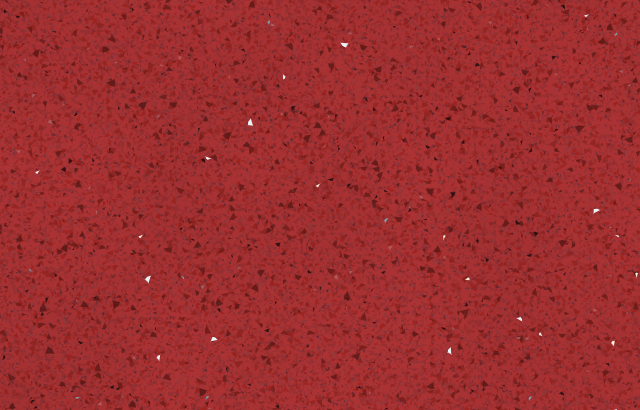
Give the GLSL for this texture, as a WebGL 1 fragment shader.

```glsl
precision highp float;
uniform vec2 u_resolution;

vec2 hash2(vec2 p) {
  vec2 k = vec2(dot(p, vec2(127.1, 311.7)), dot(p, vec2(269.5, 183.3)));
  return fract(sin(k) * 43758.5453);
}

float valueNoise(vec2 p) {
  vec2 i = floor(p);
  vec2 f = fract(p);
  f = f * f * (3.0 - 2.0 * f);
  float low = mix(hash2(i).x, hash2(i + vec2(1.0, 0.0)).x, f.x);
  float high = mix(hash2(i + vec2(0.0, 1.0)).x, hash2(i + 1.0).x, f.x);
  return mix(low, high, f.y);
}

// Angular chips scattered on a jittered grid: x is coverage, y a random tint.
vec2 chips(vec2 uv, float cells, float density, float minSize, float maxSize, float seed) {
  vec2 p = uv * cells + seed;
  vec2 home = floor(p);
  float soft = 0.7 * cells / 328.0;
  vec2 result = vec2(0.0);
  for (int y = -1; y <= 1; y++) {
    for (int x = -1; x <= 1; x++) {
      vec2 cell = home + vec2(float(x), float(y));
      vec2 place = hash2(cell + seed * 1.37);
      vec2 form = hash2(cell + seed * 2.71 + 5.3);
      vec2 kind = hash2(cell + seed * 0.63 + 9.7);
      vec2 q = p - cell - place;
      float angle = form.x * 6.2832;
      q = mat2(cos(angle), -sin(angle), sin(angle), cos(angle)) * q;
      q.x += q.y * (kind.y - 0.5);
      q.y *= 1.1 + 0.9 * form.y;
      float size = mix(minSize, maxSize, kind.y * kind.y);
      float edge = max(abs(q.x) + 0.45 * q.y, abs(q.y) + 0.3 * q.x) - size;
      float cover = smoothstep(soft, -soft, edge) * step(kind.x, density);
      if (cover > result.x) result = vec2(cover, form.y);
    }
  }
  return result;
}

void main() {
  vec2 uv = gl_FragCoord.xy / u_resolution.y;

  // Resin ground with fine mottling
  float fine = valueNoise(uv * 170.0) * 0.6 + valueNoise(uv.yx * 260.0 + 31.7) * 0.4;
  vec3 color = mix(vec3(0.66, 0.195, 0.2), vec3(0.575, 0.18, 0.19), smoothstep(0.42, 0.78, fine));

  // Dusty and deep red grains
  vec2 dusty = chips(uv, 75.0, 0.22, 0.15, 0.4, 3.17);
  color = mix(color, vec3(0.56, 0.22, 0.23), dusty.x * 0.8);
  vec2 deep = chips(uv, 68.0, 0.62, 0.16, 0.48, 11.43);
  color = mix(color, mix(vec3(0.55, 0.135, 0.125), vec3(0.62, 0.14, 0.12), deep.y), deep.x * 0.9);

  // Dark brown chips and tiny slate specks
  vec2 brown = chips(uv, 48.0, 0.3, 0.13, 0.4, 23.71);
  color = mix(color, mix(vec3(0.33, 0.09, 0.08), vec3(0.5, 0.12, 0.1), brown.y), brown.x * 0.85);
  vec2 slate = chips(uv, 85.0, 0.28, 0.14, 0.25, 37.29);
  color = mix(color, mix(vec3(0.28, 0.13, 0.17), vec3(0.42, 0.2, 0.25), slate.y), slate.x * 0.75);
  vec2 black = chips(uv, 26.0, 0.13, 0.06, 0.14, 41.83);
  color = mix(color, vec3(0.16, 0.05, 0.06), black.x * 0.9);

  // Broad tonal drift
  color *= 0.975 + 0.05 * valueNoise(uv * 5.0 + 7.9);

  // Faint pink flakes and rare bright mirror chips
  vec2 pink = chips(uv, 16.0, 0.13, 0.035, 0.07, 53.61);
  color = mix(color, mix(vec3(0.72, 0.4, 0.38), vec3(0.6, 0.42, 0.46), pink.y), pink.x * 0.8);
  vec2 mirror = chips(uv, 12.0, 0.11, 0.036, 0.085, 67.19);
  vec3 glint = mix(vec3(1.0, 0.94, 0.86), vec3(0.92, 0.95, 0.96), smoothstep(0.2, 0.4, mirror.y));
  glint = mix(glint, vec3(0.5, 0.6, 0.64), smoothstep(0.75, 0.8, mirror.y));
  color = mix(color, glint, mirror.x);

  gl_FragColor = vec4(color, 1.0);
}
```
